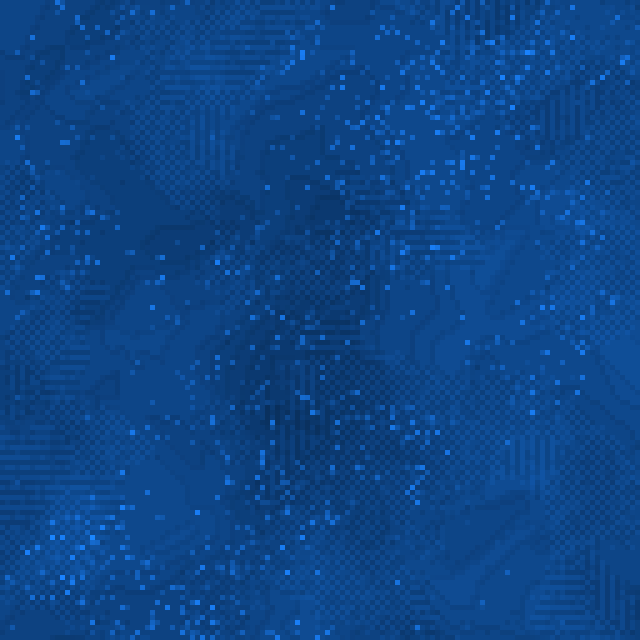
A WebGL 1 fragment shader for this texture:

```glsl
precision highp float;
uniform vec2 u_resolution;

const float GRID = 128.0;
const vec3 BLUE = vec3(0.1, 0.512, 1.0);
const float BASE_TONE = 0.53;
const float TONE_STEP = 0.022;

vec3 hash3(vec2 p, float seed) {
  vec3 q = vec3(dot(p, vec2(127.1, 311.7)),
                dot(p, vec2(269.5, 183.3)),
                dot(p, vec2(419.2, 371.9)));
  return fract(sin(q + seed * 17.13) * 43758.5);
}

// Cellular noise with softly blended plateaus, 0 to 1
float softCells(vec2 p, float seed) {
  vec2 home = floor(p);
  float total = 0.0;
  float weights = 0.0;
  for (int y = -1; y <= 1; y++) {
    for (int x = -1; x <= 1; x++) {
      vec2 cell = home + vec2(float(x), float(y));
      vec3 rnd = hash3(cell, seed);
      vec2 away = cell + rnd.xy - p;
      float w = exp(-9.0 * dot(away, away));
      total += w * rnd.z;
      weights += w;
    }
  }
  return total / weights;
}

// Layered sines bend the patch outlines
vec2 warp(vec2 p) {
  vec2 bent = p + 0.025 * sin(p.yx * 17.0 + vec2(0.4, 2.1));
  return bent + 0.009 * sin(bent.yx * 53.0 + vec2(1.7, 0.3));
}

float bump(vec2 p, vec2 center, vec2 radius) {
  vec2 q = (p - center) / radius;
  return exp(-dot(q, q));
}

// Broad light and dark patches in discrete tone levels
float toneLevel(vec2 cell) {
  vec2 p = warp((cell + 0.5) / GRID);
  float tone = BASE_TONE;
  tone += 0.075 * (softCells(p * 4.5, 1.0) - 0.5);
  tone += 0.06 * (softCells(p * 11.0, 2.0) - 0.5);
  tone -= 0.09 * bump(p, vec2(0.48, 0.42), vec2(0.17, 0.27));
  return floor(tone / TONE_STEP + 0.5);
}

// Alternating sign: checker, or stripes in a few patches
float ditherSign(vec2 cell, float kind) {
  vec2 axes = vec2(step(0.2, kind), step(kind, 0.8));
  return 1.0 - 2.0 * mod(dot(cell, axes), 2.0);
}

float cellTone(vec2 cell) {
  vec2 p = warp((cell + 0.5) / GRID);
  vec3 rnd = hash3(cell, 5.0);
  float level = toneLevel(cell);
  float tone = level * TONE_STEP;

  // Grainy dither patches
  float grain = smoothstep(0.3, 0.7, softCells(p * 7.0, 3.0));
  float kind = softCells(p * 9.0, 4.0);
  float dither = step(rnd.x, 0.8 * grain);
  tone += 0.045 * dither * ditherSign(cell, kind);

  // Thin dark outlines between plain levels
  float right = abs(level - toneLevel(cell + vec2(1.0, 0.0)));
  float above = abs(level - toneLevel(cell + vec2(0.0, 1.0)));
  tone -= 0.035 * min(right + above, 1.0) * (1.0 - grain);

  // Clustered bright specks
  float cluster = smoothstep(0.42, 0.85, softCells(p * 6.0, 6.0));
  float density = 0.004 + 0.13 * cluster;
  density += 0.12 * bump(p, vec2(0.67, 0.83), vec2(0.2, 0.16));
  density += 0.09 * bump(p, vec2(0.46, 0.36), vec2(0.18, 0.2));
  float glow = 0.11 + 0.3 * rnd.z * rnd.z;
  return tone + glow * step(rnd.y, density);
}

void main() {
  vec2 grid = gl_FragCoord.xy / u_resolution.y * GRID;
  vec2 corner = floor(grid - 0.5);
  float cellWidth = u_resolution.y / GRID;
  vec2 edge = clamp((grid - corner - 1.0) * cellWidth + 0.5, 0.0, 1.0);

  // Antialias each square against its neighbours
  float tone = 0.0;
  for (int y = 0; y <= 1; y++) {
    for (int x = 0; x <= 1; x++) {
      vec2 side = vec2(float(x), float(y));
      vec2 share = mix(1.0 - edge, edge, side);
      float weight = share.x * share.y;
      if (weight > 0.001) tone += weight * cellTone(corner + side);
    }
  }
  gl_FragColor = vec4(BLUE * tone, 1.0);
}
```
